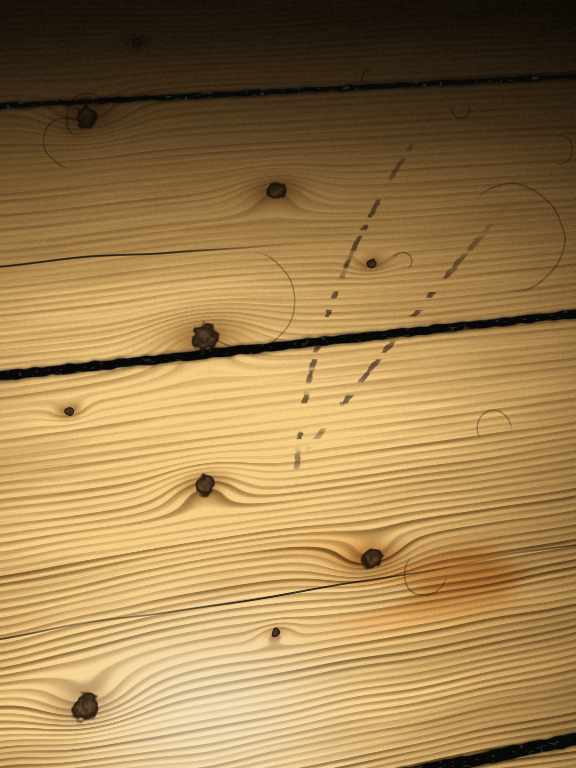
Reproduce this texture procedurally as a Shadertoy shader.

```glsl
// Old pine floorboards in a pool of lamp light: dark seams, cracks, knots and worn marks.
// Grain is a striped phase along board lines that fan out; knots bulge that phase into rings.
// One brightness value drives the wood colour ramp; seams and marks are laid on top.
#define KNOTS 10
#define HAIRS 10
#define LINE_DENSITY 92.0
#define GRAIN_LOW 0.42
#define GRAIN_HIGH 0.17
#define LIGHT_MIN 0.09
#define LIGHT_MAX 1.03
#define GLARE 0.75
#define SEAM_COLOR vec3(0.055, 0.055, 0.045)
#define RUST_TINT vec3(0.86, 0.66, 0.42)

float hash(vec2 p) {
    vec3 q = fract(vec3(p.xyx) * 0.1031);
    q += dot(q, q.yzx + 33.33);
    return fract((q.x + q.y) * q.z);
}

float noise(vec2 p) {
    vec2 i = floor(p), f = fract(p);
    f = f * f * (3.0 - 2.0 * f);
    return mix(mix(hash(i), hash(i + vec2(1, 0)), f.x),
               mix(hash(i + vec2(0, 1)), hash(i + vec2(1, 1)), f.x), f.y);
}

// Height across the boards; their lines fan out towards the viewer
float boardCoord(vec2 p) {
    return (p.y - 0.19 * p.x) / (1.0 - 0.16 * p.x);
}

// xy = centre, z = radius
vec3 knotAt(float i) {
    return vec3(0.29 + 0.2 * sin(1.453 * i - 1.1), 0.08 + 0.096 * i, 0.011 + 0.006 * cos(2.5 * i));
}

// Brightness to warm wood colour
vec3 woodRamp(float t) {
    return t * vec3(1.0, 0.72 + 0.13 * t * t, 0.36 + 0.2 * t * t);
}

// Curved row of worn dark dashes starting at a point and rising
float dashTrail(vec2 p, vec2 start, float rise, float slope, float bend) {
    float t = p.y - start.y;
    float d = abs(p.x - start.x - slope * t - bend * t * t) / sqrt(1.0 + slope * slope);
    d += 0.003 * (noise(p * 260.0) - 0.5);
    float dash = smoothstep(0.38, 0.62, noise(vec2(p.y * 125.0, start.x * 90.0)));
    float ends = smoothstep(0.0, 0.06, t) * smoothstep(rise, rise * 0.6, t);
    return smoothstep(0.0045, 0.002, d) * dash * ends;
}

void mainImage(out vec4 fragColor, in vec2 fragCoord) {
    vec2 p = fragCoord / iResolution.y;
    float px = 1.0 / iResolution.y;
    float v = boardCoord(p);
    float board = step(0.51, v) + step(0.862, v);

    // Grain coordinate, bent by slow waves and by the knots
    float g = v + 0.022 * (noise(vec2(p.x * 3.5, v * 6.0 + board * 7.0)) - 0.5);
    g += 0.007 * (noise(vec2(p.x * 11.0, v * 22.0)) - 0.5) * smoothstep(0.5, 0.15, v);
    float knotMask = 0.0, knotCore = 0.0, halo = 0.0;
    for (int i = 0; i < KNOTS; i++) {
        vec3 k = knotAt(float(i));
        vec2 q = vec2(p.x - k.x, v - boardCoord(k.xy)) / k.z;
        float bulge = exp(-q.x * q.x / 18.0 - q.y * q.y / 5.5);
        g += 2.6 * k.z * bulge * (mod(float(i), 2.0) < 0.5 ? 1.0 : -1.0);
        float d = length(q * vec2(1.0, 0.9)) + 0.45 * (noise(p * 170.0) - 0.5);
        knotMask = max(knotMask, smoothstep(1.12, 0.85, d));
        knotCore = max(knotCore, smoothstep(0.85, 0.45, d));
        halo = max(halo, exp(-q.x * q.x / 7.0 - q.y * q.y / 2.5));
    }

    // Growth lines: slow rise to dark, then a sharp edge
    float phase = g * LINE_DENSITY * (1.0 + 0.12 * board) + board * 0.37;
    float f = fract(phase);
    float line = smoothstep(0.2, 0.8, f) * smoothstep(1.0, 0.85, f);
    line *= 0.4 + 0.6 * hash(vec2(floor(phase), 3.0));
    line *= 0.55 + 0.75 * noise(vec2(p.x * 7.0, floor(phase) * 1.7));
    line *= 1.0 - smoothstep(0.35, 0.9, fwidth(phase));
    float band = noise(vec2(p.x * 1.8, g * 20.0));
    float fibre = noise(vec2(p.x * 14.0, g * 420.0)) - 0.5;
    float strength = mix(GRAIN_LOW, GRAIN_HIGH, smoothstep(0.2, 0.5, v));

    // Rust coloured flames in the lower board
    float flame = smoothstep(0.56, 0.8, noise(vec2(p.x * 5.0 + 2.0, g * 34.0)));
    flame *= smoothstep(0.05, 0.14, v) * smoothstep(0.28, 0.18, v) * smoothstep(0.15, 0.6, p.x);

    // Lamp light: dim at the far end and the sides, glare near the viewer
    float side = p.x - 0.27;
    float light = LIGHT_MIN + (LIGHT_MAX - LIGHT_MIN) * smoothstep(1.03, 0.47, p.y);
    light *= 1.0 - 1.5 * side * side;
    vec2 spot = (p - vec2(0.27, 0.07)) / vec2(0.17, 0.13);
    float glare = exp(-dot(spot, spot));

    float tone = light * (1.0 - strength * line) * (0.91 + 0.14 * band + 0.1 * fibre);
    tone *= 1.0 - 0.28 * halo;
    tone += 0.03 * (hash(floor(p * 512.0)) - 0.5);
    vec3 col = woodRamp(clamp(tone, 0.04, 0.97));
    col *= mix(vec3(1.0), RUST_TINT, clamp(0.75 * flame + 0.3 * line * strength + 0.3 * halo, 0.0, 1.0));
    col = mix(col, vec3(0.97, 0.91, 0.78) * (1.0 - 0.5 * strength * line), GLARE * glare);

    // Knots: dark rim around a mottled brown core
    vec3 core = vec3(0.34, 0.24, 0.16) * (0.5 + 0.8 * noise(p * 240.0));
    vec3 knotColor = mix(vec3(0.12, 0.08, 0.04), core, 0.75 * knotCore);
    col = mix(col, knotColor * (0.3 + 0.7 * light), 0.9 * knotMask);

    // Worn dashes and stray curled hairs
    float worn = max(dashTrail(p, vec2(0.385, 0.36), 0.55, 0.02, 0.7),
                     dashTrail(p, vec2(0.39, 0.40), 0.36, 0.75, 0.2));
    col = mix(col, col * vec3(0.42, 0.4, 0.42), 0.85 * worn);
    for (int i = 0; i < HAIRS; i++) {
        float n = float(i);
        vec2 q = p - vec2(0.75 * hash(vec2(n, 1.0)), 0.1 + 0.8 * hash(vec2(n, 2.0)));
        float r = mix(0.012, 0.085, pow(hash(vec2(n, 5.0)), 2.0));
        float arc = smoothstep(-0.5, 0.1, dot(normalize(q + 1e-5), vec2(cos(n * 2.4), sin(n * 2.4))));
        float wobble = 0.006 * (noise(q * 40.0 + n) - 0.5);
        col *= 1.0 - 0.3 * arc * smoothstep(0.0006 + px, 0.0002, abs(length(q) - r + wobble));
    }

    // Thin cracks, then the filled seams with ragged edges
    float wander = 0.008 * (noise(vec2(p.x * 9.0, 4.0)) - 0.5);
    float crack = smoothstep(0.0009 + px, 0.0002, abs(v - 0.653 + wander)) * smoothstep(0.42, 0.2, p.x);
    crack = max(crack, smoothstep(0.0009 + px, 0.0002, abs(v - 0.168 + wander)) * noise(vec2(p.x * 8.0, 9.0)) * 1.4);
    col *= 1.0 - 0.75 * min(crack, 1.0);
    vec3 seamAt = vec3(-0.119, 0.51, 0.862), seamHalf = vec3(0.0095, 0.0062, 0.0036);
    for (int i = 0; i < 3; i++) {
        float d = abs(v - seamAt[i]) - seamHalf[i] + 0.0025 * (noise(p * vec2(90.0, 160.0)) - 0.5);
        col *= 1.0 - 0.3 * smoothstep(0.006, 0.0, d);
        float fleck = smoothstep(0.72, 0.95, noise(p * vec2(190.0, 380.0)));
        col = mix(col, SEAM_COLOR * (0.6 + 2.2 * fleck), smoothstep(px, -px, d));
    }
    fragColor = vec4(clamp(col, 0.0, 1.0), 1.0);
}
```
